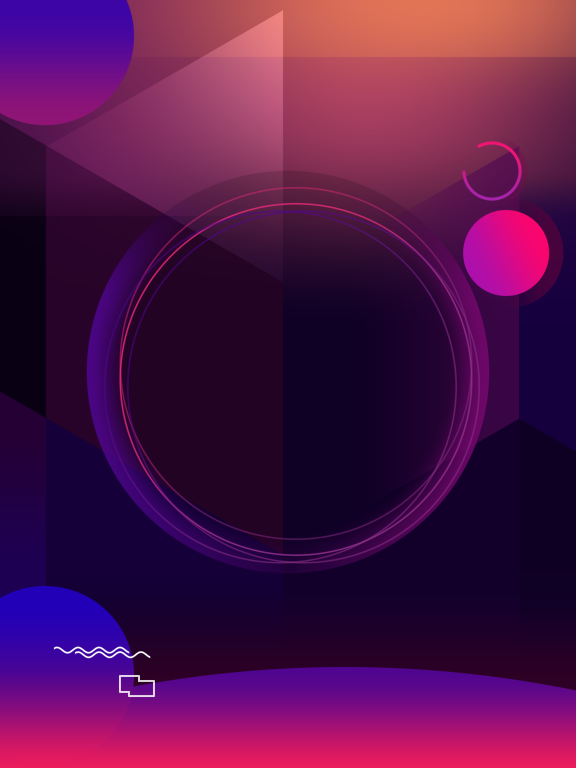
A Shadertoy shader for this background:

```glsl
// Neon poster backdrop: a warm glow over dark folded facets, with thin
// rings around a dim disc, gradient circles and a bright hill at the foot.
// Everything is a distance or a ramp, in units of the canvas height.

const vec3 NIGHT   = vec3(0.07, 0.00, 0.17);
const vec3 CRIMSON = vec3(0.67, 0.25, 0.38);
const vec3 AMBER   = vec3(0.91, 0.48, 0.33);
const vec3 PLUM    = vec3(0.17, 0.015, 0.16);
const vec3 VIOLET  = vec3(0.31, 0.02, 0.56);
const vec3 MAGENTA = vec3(0.46, 0.03, 0.43);
const vec3 BLUE    = vec3(0.13, 0.00, 0.72);
const vec3 ROSE    = vec3(0.96, 0.11, 0.35);
const vec3 PINK    = vec3(0.98, 0.02, 0.43);

// Coverage of the region where d < 0, softened by one pixel
float fill(float d, float px) { return 1.0 - smoothstep(-px, px, d); }

float stroke(float d, float halfWidth, float px) { return fill(abs(d) - halfWidth, px); }

float bell(float x, float width) { return exp(-x * x / (width * width)); }

float box(vec2 p, vec2 halfSize) {
    vec2 q = abs(p) - halfSize;
    return length(max(q, 0.0)) + min(max(q.x, q.y), 0.0);
}

// Wavy line of limited length; q.x starts at the left end
float wave(vec2 q, float span, float px) {
    float k = 6.2832 / 0.0273;
    float crest = 0.0034 * cos(k * (q.x - 0.004));
    float tilt = 0.0034 * k * sin(k * (q.x - 0.004));
    float d = (q.y - crest) / sqrt(1.0 + tilt * tilt);
    return stroke(d, 0.0011, px) * fill(abs(q.x - 0.5 * span) - 0.5 * span, px);
}

// Warm light from the top, cut by two horizontal steps
vec3 sky(vec2 p, float px) {
    float topStep = fill(0.9258 - p.y, px);
    float leftStep = fill(0.7188 - p.y, px) * (1.0 - smoothstep(0.1, 0.34, p.x));
    vec3 col = mix(NIGHT, CRIMSON, smoothstep(0.57, 0.88, p.y) * bell(p.x - 0.48, 0.33));
    float heat = 0.6 * smoothstep(0.84, 1.0, p.y) + 0.3 * topStep;
    col = mix(col, AMBER, heat * bell(p.x - 0.56, 0.29));
    col += vec3(0.16, 0.04, 0.10) * leftStep;
    return mix(col, vec3(0.20, 0.0, 0.14), 0.9 * (1.0 - smoothstep(0.09, 0.24, p.y)));
}

// Vertical columns crossed by a zigzag band, shaded as folded planes
vec3 facets(vec3 col, vec2 p, float px) {
    float a = fill(0.06 - p.x, px), b = fill(0.3685 - p.x, px), c = fill(0.676 - p.x, px);
    float fold = 0.6325 + 0.577 * min(abs(p.x - 0.3685), 0.983 - p.x);
    float under = fill(p.y - fold, px);
    float below = fill(p.y - fold + 0.355, px);
    float band = under - below;
    float dim = 1.0 - smoothstep(0.7, 0.78, p.y);
    float foot = smoothstep(0.14, 0.3, p.y);

    // Left edge column
    col = mix(col, vec3(0.03, 0.0, 0.06), (1.0 - a) * band * (0.45 + 0.4 * dim));
    vec3 dusk = mix(vec3(0.12, 0.0, 0.34), vec3(0.15, 0.0, 0.21), smoothstep(0.25, 0.45, p.y));
    col = mix(col, dusk, (1.0 - a) * below * 0.9);

    // Inner left column and its lit triangle
    float inner = a * (1.0 - b);
    col = mix(col, PLUM, inner * band * (0.35 + 0.5 * dim));
    col = mix(col, vec3(0.09, 0.0, 0.25), inner * below * foot * 0.7);
    float roof = fill(p.y - 0.774 - 0.577 * p.x, px) * (1.0 - under);
    float shine = smoothstep(0.1, 0.37, p.x) * smoothstep(0.65, 0.95, p.y);
    col += inner * roof * (vec3(0.05, 0.02, 0.03) + vec3(0.12, 0.13, 0.13) * shine);

    // Inner right column brightens toward its far seam
    float ramp = smoothstep(0.44, 0.676, p.x);
    col = mix(col, vec3(0.31, 0.03, 0.32), b * (1.0 - c) * band * ramp * 0.65);

    // Right edge column
    col = mix(col, vec3(0.09, 0.0, 0.27), c * (1.0 - below) * dim * 0.7);
    return mix(col, vec3(0.05, 0.0, 0.12), c * below * foot * 0.75);
}

// Dim disc with a glowing rim and four offset thin rings
vec3 halo(vec3 col, vec2 p, float px) {
    vec2 q = p - vec2(0.375, 0.5156);
    float r = length(q);
    float inside = fill(r - 0.262, px);
    float side = smoothstep(-0.2, 0.2, q.x);
    float rim = smoothstep(0.205, 0.262, r) * (1.0 - smoothstep(0.60, 0.77, p.y));
    float facing = 0.2 + 0.7 * abs(q.x) / max(r, 0.001);
    col *= 1.0 - 0.15 * inside;
    col = mix(col, mix(VIOLET, MAGENTA, side), inside * rim * facing);
    for (int i = 0; i < 4; i++) {
        float n = float(i);
        float outer = step(1.5, n);
        vec2 center = mix(vec2(0.3854, 0.5267 - 0.0208 * n),
                          vec2(0.3652 + 0.03 * (n - 2.0), 0.4961), outer);
        vec2 s = p - center;
        float lit = smoothstep(-0.2, 0.24, s.y - s.x);
        vec3 hue = mix(vec3(0.55, 0.18, 0.53), mix(vec3(0.88, 0.16, 0.45), VIOLET, outer), lit);
        float strength = mix(0.5 + 0.4 * step(0.5, n), 0.6, outer);
        col = mix(col, hue, strength * stroke(length(s) - 0.2288, 0.001, px));
    }
    return col;
}

// Pink ball and open arc, each with a shadow crescent
vec3 accents(vec3 col, vec2 p, float px) {
    vec2 q = p - vec2(0.659, 0.6706);
    float shade = smoothstep(-0.01, 0.06, q.x);
    col = mix(col, vec3(0.33, 0.01, 0.23), 0.75 * shade * fill(length(q - vec2(0.003, 0.0)) - 0.0716, px));
    float t = smoothstep(-0.06, 0.06, q.x + 0.5 * q.y);
    col = mix(col, mix(vec3(0.68, 0.06, 0.67), PINK, t), fill(length(q) - 0.056, px));

    vec2 s = p - vec2(0.6406, 0.7773);
    float r = length(s);
    col = mix(col, vec3(0.45, 0.05, 0.30), 0.4 * smoothstep(0.0, 0.04, s.x) * stroke(r - 0.042, 0.004, px));
    float open = fill(dot(s, vec2(-0.866, 0.5)) - 0.866 * r, px);
    vec3 hue = mix(vec3(0.65, 0.14, 0.66), vec3(0.95, 0.08, 0.45), smoothstep(-0.035, 0.03, s.y));
    return mix(col, hue, open * stroke(r - 0.0365, 0.002, px));
}

void mainImage(out vec4 fragColor, in vec2 fragCoord) {
    float px = 0.75 / iResolution.y;
    vec2 p = (fragCoord - 0.5 * iResolution.xy) / iResolution.y + vec2(0.375, 0.5);

    vec3 col = facets(sky(p, px), p, px);
    col = halo(col, p, px);
    col = accents(col, p, px);

    // Hill and corner circles
    float hill = p.y - 0.1315 + 0.336 * (p.x - 0.449) * (p.x - 0.449);
    col = mix(col, mix(ROSE, VIOLET, smoothstep(-0.02, 0.13, p.y)), fill(hill, px));
    vec3 lowHue = mix(ROSE, mix(VIOLET, BLUE, smoothstep(0.09, 0.22, p.y)), smoothstep(-0.02, 0.14, p.y));
    col = mix(col, lowHue, fill(length(p - vec2(0.0586, 0.121)) - 0.116, px));
    vec3 topHue = mix(vec3(0.56, 0.08, 0.46), vec3(0.24, 0.02, 0.65), smoothstep(0.84, 0.99, p.y));
    col = mix(col, topHue, fill(length(p - vec2(0.0586, 0.953)) - 0.116, px));

    // White line ornaments
    float ink = max(wave(p - vec2(0.0703, 0.1535), 0.098, px), wave(p - vec2(0.0977, 0.1475), 0.098, px));
    float boxes = min(box(p - vec2(0.1686, 0.1094), vec2(0.0124, 0.0104)),
                      box(p - vec2(0.1842, 0.1035), vec2(0.0163, 0.0098)));
    col = mix(col, vec3(1.0), max(ink, stroke(boxes, 0.0011, px)));
    fragColor = vec4(col, 1.0);
}
```
